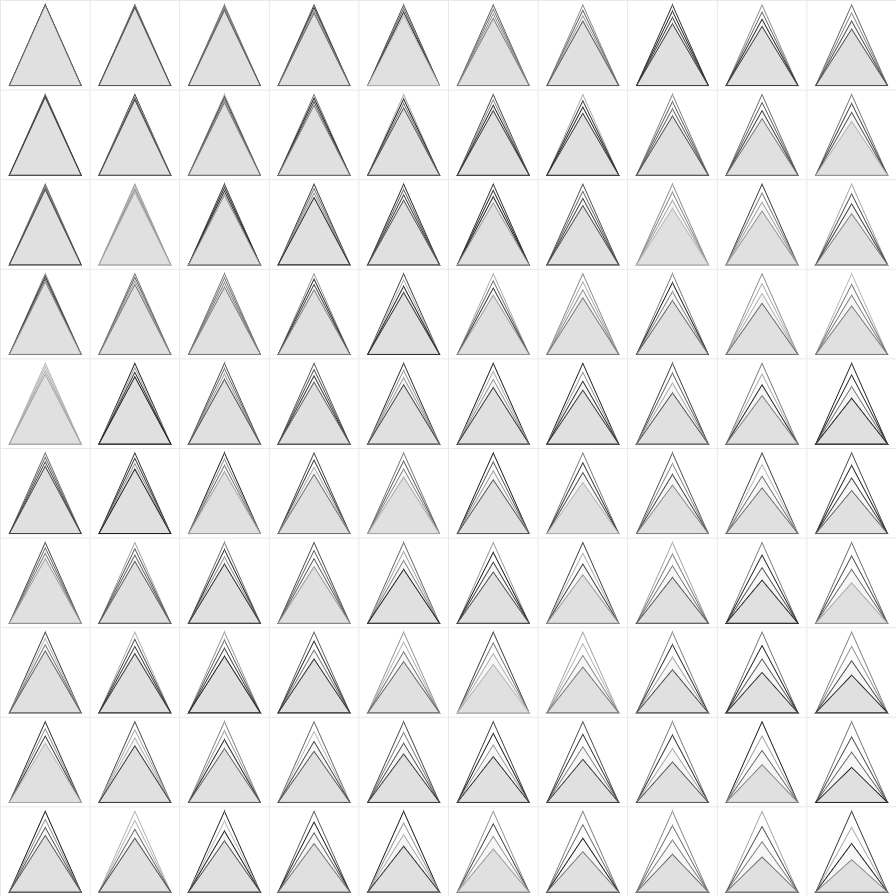
Write a Shadertoy shader that draws this pattern.

```glsl
// A 10 x 10 grid of nested triangles sharing one base. Each step right or down
// lowers the inner apexes, so the nests open towards the lower right corner.
// Triangles are signed distances painted back to front with hashed grey strokes.

// Lengths are in cell units
const float CELLS = 10.0;
const int LAYERS = 4;
const float HALF_BASE = 0.4;
const float BASE_Y = 0.05;
const float HEIGHT = 0.9;
const float APEX_DROP = 0.01;    // per layer, per row or column
const float LINE_WIDTH = 0.01;
const vec2 GRID_SHIFT = vec2(0.005, -0.005);    // keeps the top left border whole
const float GRID_GREY = 0.9;
const float PAPER_GREY = 1.0;
const float CORE_GREY = 0.88;
const float TINT_POWER = 3.0;    // keeps the outer layers close to paper
const float INK_DARK = 0.02;
const float INK_LIGHT = 0.7;

float hash13(vec3 p) {
    p = fract(p * 0.1031);
    p += dot(p, p.zyx + 33.33);
    return fract((p.x + p.y) * p.z);
}

// Box-filtered coverage of a line centred on d = 0
float lineCoverage(float d, float width, float pixel) {
    float hi = min(d + 0.5 * pixel, 0.5 * width);
    float lo = max(d - 0.5 * pixel, -0.5 * width);
    return clamp((hi - lo) / pixel, 0.0, 1.0);
}

// Mitred distance to an isosceles triangle standing on y = 0
float triangleDistance(vec2 p, float halfBase, float height) {
    vec2 sideNormal = normalize(vec2(height, halfBase));
    float side = dot(vec2(abs(p.x) - halfBase, p.y), sideNormal);
    return max(side, -p.y);
}

void mainImage(out vec4 fragColor, in vec2 fragCoord) {
    float pixel = CELLS / iResolution.y;
    vec2 grid = fragCoord * pixel - GRID_SHIFT;
    vec2 cell = floor(grid);
    vec2 local = grid - cell;
    cell.y = CELLS - 1.0 - cell.y;    // rows count from the top

    // Faint cell borders
    vec2 edge = min(local, 1.0 - local);
    float border = lineCoverage(min(edge.x, edge.y), LINE_WIDTH, pixel);
    float grey = mix(PAPER_GREY, GRID_GREY, border);

    // Nested triangles, tallest first
    vec2 p = local - vec2(0.5, BASE_Y);
    float drop = APEX_DROP * (cell.x + cell.y);
    for (int i = 0; i < LAYERS; i++) {
        float layer = float(i);
        float depth = layer / float(LAYERS - 1);
        float d = triangleDistance(p, HALF_BASE, HEIGHT - drop * layer);

        float fill = mix(PAPER_GREY, CORE_GREY, pow(depth, TINT_POWER));
        grey = mix(grey, fill, clamp(0.5 - d / pixel, 0.0, 1.0));

        float ink = mix(INK_DARK, INK_LIGHT, hash13(vec3(cell, layer) + 7.0));
        grey = mix(grey, ink, lineCoverage(d, LINE_WIDTH, pixel));
    }

    fragColor = vec4(vec3(grey), 1.0);
}
```
